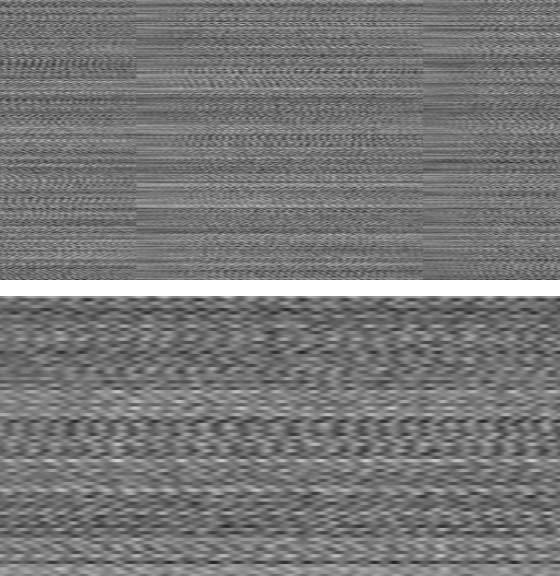
Top: the whole. Bottom: its middle third, enlarged.
Reproduce this texture procedurally as a Shadertoy shader.

```glsl
// Grey woven cloth: fine horizontal threads, each with its own tone, broken by short dashes.
// Three panels meet at two vertical seams; threads run long and plain beside a seam and
// turn into drifting dashes further in. Gradient noise adds streaks and uneven wear.

#define THREADS 256.0        // threads from bottom to top
#define DASHES 78.0          // dashes from left to right
#define PANEL_WIDTH 0.5117   // distance between seams, in canvas widths
#define FIRST_SEAM 0.2438    // position of the left seam
#define BASE_GREY 0.455
#define TONE_CONTRAST 0.125  // thread to thread
#define DASH_CONTRAST 0.105  // along a thread
#define STREAK_CONTRAST 0.20 // irregular streaks
#define BAND_CONTRAST 0.07   // broad light and dark bands

const float TAU = 6.2831853;

// Integer hash of a lattice cell, 0 to 1
float hash(vec2 cell) {
    uvec2 q = uvec2(ivec2(floor(cell)));
    uint h = q.x * 1597334677u ^ q.y * 3812015801u;
    h = (h ^ (h >> 15)) * 2246822519u;
    h = (h ^ (h >> 13)) * 3266489917u;
    return float((h ^ (h >> 16)) >> 8) / 16777216.0;
}

// Dot product of a lattice gradient with the offset from its corner
float cornerSlope(vec2 cell, vec2 offset) {
    float angle = TAU * hash(cell);
    return dot(vec2(cos(angle), sin(angle)), offset);
}

float gradientNoise(vec2 p) {
    vec2 i = floor(p), f = p - i;
    vec2 u = f * f * f * (f * (f * 6.0 - 15.0) + 10.0);
    vec2 e = vec2(1.0, 0.0);
    float low = mix(cornerSlope(i, f), cornerSlope(i + e, f - e), u.x);
    float high = mix(cornerSlope(i + e.yx, f - e.yx), cornerSlope(i + 1.0, f - 1.0), u.x);
    return mix(low, high, u.y);
}

// Brightness of one thread of one panel at horizontal position x
float threadGrey(float x, float row, float panel) {
    float across = (x - FIRST_SEAM) / PANEL_WIDTH - panel;
    float seed = panel * 37.0 + 211.0;

    // Tone: partly common to all panels, partly the panel's own
    float shared = hash(vec2(row, 11.0)) * 2.0 - 1.0;
    float own = hash(vec2(row, seed)) * 2.0 - 1.0;
    float tone = 0.65 * shared + 0.5 * own;
    float band = gradientNoise(vec2(x * 1.5 + seed, row * 0.09));

    // Dashes: alternate threads are offset, and the phase drifts slowly
    float broken = mix(0.2, 1.0, smoothstep(0.0, 0.3, across));
    broken *= mix(1.0, 0.6, smoothstep(0.75, 1.0, across));
    float drift = 2.0 * gradientNoise(vec2(x * 5.0 + seed, row * 0.06));
    float jitter = 0.4 * hash(vec2(row, seed + 5.0));
    float dash = sin(TAU * (x * DASHES + 0.5 * row + drift + jitter));
    dash *= mix(0.35, 1.25, hash(vec2(row, seed + 9.0)));

    // Streaks: long beside the seam, short further in
    float longStreak = gradientNoise(vec2(x * 14.0 + seed, row * 1.37 + 0.5));
    float shortStreak = gradientNoise(vec2(x * 110.0 + seed, row * 1.61 + 0.5));
    float streak = mix(longStreak, shortStreak, broken);

    return BASE_GREY + TONE_CONTRAST * tone + BAND_CONTRAST * band
         + DASH_CONTRAST * broken * dash + STREAK_CONTRAST * streak;
}

// Nearest cell edge (x) and how far the pixel lies beyond it (y)
vec2 edgeCoverage(float position, float pixelSize) {
    float edge = floor(position + 0.5);
    return vec2(edge, clamp((position - edge) / pixelSize + 0.5, 0.0, 1.0));
}

void mainImage(out vec4 fragColor, in vec2 fragCoord) {
    vec2 uv = fragCoord / iResolution.xy;
    vec2 thread = edgeCoverage(uv.y * THREADS, THREADS / iResolution.y);
    vec2 seam = edgeCoverage((uv.x - FIRST_SEAM) / PANEL_WIDTH,
                             1.0 / (PANEL_WIDTH * iResolution.x));

    // Blend the threads and panels that share this pixel
    float grey = 0.0;
    for (int i = 0; i < 4; i++) {
        vec2 side = vec2(i & 1, i >> 1);
        vec2 share = mix(1.0 - vec2(seam.y, thread.y), vec2(seam.y, thread.y), side);
        float weight = share.x * share.y;
        if (weight > 0.0) {
            grey += weight * threadGrey(uv.x, thread.x - 1.0 + side.y, seam.x - 1.0 + side.x);
        }
    }
    fragColor = vec4(vec3(clamp(grey, 0.0, 1.0)), 1.0);
}
```
